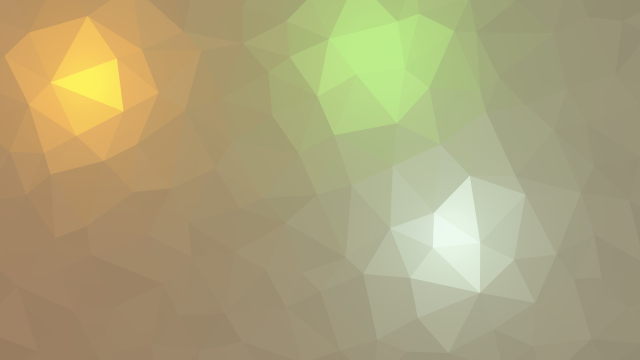
This background is drawn by a Shadertoy shader. Its source:

```glsl
const float CELL = 0.125;       // mesh spacing, in canvas heights
const float JITTER = 0.64;      // vertex displacement, in cells
const float FLATNESS = 0.76;    // 0 = smooth field, 1 = flat facets
const float GRAIN = 0.028;      // brightness change between facets
const float MESH_ANGLE = 0.45;

const vec3 BASE_LEFT = vec3(0.595, 0.485, 0.385);
const vec3 BASE_RIGHT = vec3(0.570, 0.535, 0.445);

const vec2 AMBER_POS = vec2(0.232, 0.773);
const vec3 AMBER_HALO = vec3(1.00, 0.735, 0.37);
const vec3 AMBER_CORE = vec3(1.00, 0.96, 0.36);

const vec2 GREEN_POS = vec2(1.055, 0.840);
const vec3 GREEN_HALO = vec3(0.71, 0.89, 0.50);
const vec3 GREEN_CORE = vec3(0.73, 0.95, 0.53);

const vec2 WHITE_POS = vec2(1.255, 0.345);
const vec3 WHITE_HALO = vec3(0.80, 0.86, 0.77);
const vec3 WHITE_CORE = vec3(0.94, 1.00, 0.95);

vec2 hash2(vec2 p) {
    vec2 q = vec2(dot(p, vec2(127.1, 311.7)), dot(p, vec2(269.5, 183.3)));
    return fract(sin(q) * 43758.5453);
}

float falloff(float r, float radius, float power) {
    return 1.0 / (1.0 + pow(r / radius, power));
}

vec3 addGlow(vec3 base, vec2 offset, vec3 halo, vec3 core, float haloRadius, float coreRadius) {
    float r = length(offset);
    vec3 col = mix(base, halo, falloff(r, haloRadius, 2.6));
    return mix(col, core, falloff(r, coreRadius, 4.5));
}

// Smooth light field sampled by the facets
vec3 lightField(vec2 p) {
    vec3 col = mix(BASE_LEFT, BASE_RIGHT, smoothstep(0.0, 1.35, p.x));
    col = addGlow(col, p - GREEN_POS, GREEN_HALO, GREEN_CORE, 0.235, 0.12);
    col = addGlow(col, p - AMBER_POS, AMBER_HALO, AMBER_CORE, 0.205, 0.07);
    return addGlow(col, p - WHITE_POS, WHITE_HALO, WHITE_CORE, 0.205, 0.08);
}

vec2 meshVertex(vec2 id) {
    return id + JITTER * (hash2(id) - 0.5);
}

// Signed distance to the line a-b, positive on its left
float edgeDistance(vec2 p, vec2 a, vec2 b) {
    vec2 e = b - a, d = p - a;
    return (e.x * d.y - e.y * d.x) / length(e);
}

// Colour of one triangle, weighted by its coverage
vec4 facet(vec2 p, vec2 a, vec2 b, vec2 c, float pixel, mat2 toCanvas) {
    float inside = min(edgeDistance(p, a, b), min(edgeDistance(p, b, c), edgeDistance(p, c, a)));
    float cover = clamp(0.5 + inside / pixel, 0.0, 1.0);
    if (cover <= 0.0) return vec4(0.0);
    vec2 centre = (a + b + c) / 3.0;
    vec3 col = lightField(toCanvas * centre * CELL);
    col *= 1.0 + GRAIN * 2.0 * (hash2(centre).x - 0.5);
    return vec4(col, 1.0) * cover;
}

void mainImage(out vec4 fragColor, in vec2 fragCoord) {
    vec2 uv = fragCoord / iResolution.y;
    float pixel = 1.0 / (iResolution.y * CELL);
    float s = sin(MESH_ANGLE), c = cos(MESH_ANGLE);
    mat2 toCanvas = mat2(c, s, -s, c);
    vec2 p = transpose(toCanvas) * uv / CELL;

    // Each jittered quad is split along its shorter diagonal
    vec4 sum = vec4(0.0);
    for (int y = -1; y <= 1; y++)
    for (int x = -1; x <= 1; x++) {
        vec2 id = floor(p) + vec2(x, y);
        vec2 v00 = meshVertex(id);
        vec2 v10 = meshVertex(id + vec2(1, 0));
        vec2 v11 = meshVertex(id + vec2(1, 1));
        vec2 v01 = meshVertex(id + vec2(0, 1));
        if (distance(v00, v11) < distance(v10, v01)) {
            sum += facet(p, v00, v10, v11, pixel, toCanvas);
            sum += facet(p, v00, v11, v01, pixel, toCanvas);
        } else {
            sum += facet(p, v00, v10, v01, pixel, toCanvas);
            sum += facet(p, v10, v11, v01, pixel, toCanvas);
        }
    }

    vec3 smoothCol = lightField(uv);
    vec3 flatCol = sum.a > 0.0 ? sum.rgb / sum.a : smoothCol;
    fragColor = vec4(mix(smoothCol, flatCol, FLATNESS), 1.0);
}
```
